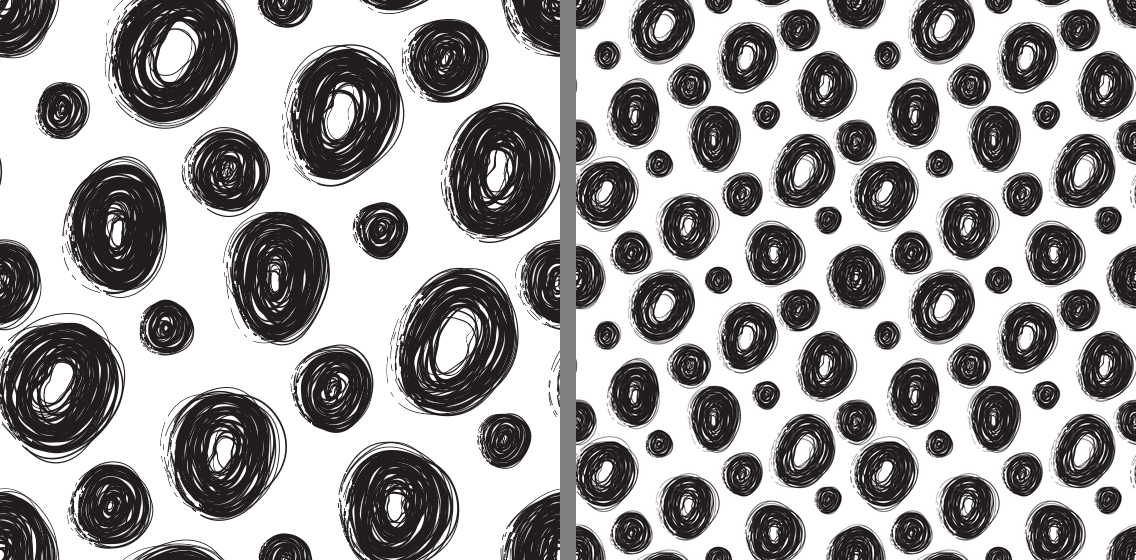
Left, the tile; right, the same tile 2 across and 2 down.
This pattern is drawn by a WebGL 2 fragment shader. Its source:

```glsl
#version 300 es
precision highp float;
// Hand-scribbled ink rings on white paper, repeating without a seam.
// Big rings sit on a wrapped square lattice, smaller ones in its gaps; each
// ring is a stack of wobbling pen loops whose wet edges flow together.

uniform vec2 u_resolution;
out vec4 fragColor;

const vec3 PAPER = vec3(1.0);
const vec3 INK = vec3(0.13, 0.11, 0.12);
const int SITES = 10;               // big rings per tile, and as many small
const float PEN = 0.0018;           // half width of a body stroke
const float FINE_PEN = 0.0009;      // half width of a loose loop
const float BLEED = 0.0007;         // how far wet strokes flow together
const float STROKE_DENSITY = 590.0; // strokes per unit of band width
const float CLUMPING = 2.5;         // radial scatter, in stroke spacings
const int MAX_STROKES = 72;
const int LOOSE_LOOPS = 5;          // around the body
const int INNER_LOOPS = 3;          // across the hole
const float BODY_EDGE = 0.93;       // outer radius of the dense body
const float INNER_DRIFT = 0.11;     // how far loop centres wander
const float OUTER_DRIFT = 0.065;
const float LOOSE_DRIFT = 0.09;
const float HOLE_OVAL = 0.32;       // extra stretch of the loops near the hole
const float SHAKE = 0.016;          // quick tremble of the hand
const vec2 DRY_SIDE = vec2(-0.85, -0.53);

vec2 hash2(float n) {
    return fract(sin(n * vec2(12.9898, 78.233)) * 43758.5453);
}

// Wetness of one closed pen loop: 1 on its edge, falling off exponentially.
float penLoop(vec2 q, vec2 axes, float angle, float radius, float drift,
              float halfWidth, float seed) {
    vec2 shift = drift * (2.0 * hash2(seed) - 1.0);
    vec2 wobble = 2.0 * hash2(seed + 0.37) - 1.0;
    vec2 vary = hash2(seed + 0.71);
    float phase = 6.2832 * vary.y;
    vec2 v = q - shift;
    float len = length(v) + 1e-5;
    vec2 n = v / len;

    // Second and third harmonics bend the circle into a loose oval.
    vec2 n2 = vec2(n.x * n.x - n.y * n.y, 2.0 * n.x * n.y);
    vec2 n3 = vec2(n2.x * n.x - n2.y * n.y, n2.x * n.y + n2.y * n.x);
    float bend = min(drift, 0.35 * radius) * (0.6 * dot(n2, wobble) + 0.3 * dot(n3, wobble.yx));
    bend -= HOLE_OVAL * radius * max(1.0 - radius, 0.0) * n2.x;
    bend += SHAKE * radius * sin(5.0 * angle + phase);
    float dist = abs(len - radius - bend) / length(n / axes);

    // Pen pressure changes along the loop and fades on the dry side.
    float dry = smoothstep(0.4, 0.9, dot(n, DRY_SIDE)) * smoothstep(0.82, 0.92, radius);
    float pressure = (0.7 + 0.6 * vary.x) * (1.0 + 0.35 * dot(n, wobble)) * (1.0 - 0.35 * dry);

    // There the outer loops also break up into dashes.
    float breaks = sin(11.0 * angle + phase) + sin(27.0 * angle + 3.0 * phase);
    float keep = 1.0 - step(0.3, dry) * smoothstep(0.37, 0.43, breaks);
    return keep * exp((halfWidth * pressure - dist) / BLEED);
}

// Ink of a whole ring; p is measured from its centre.
float scribbledRing(vec2 p, float size, float stretch, float tilt, float hole,
                    float seed, float pixel) {
    vec2 axes = size * vec2(1.0 / stretch, stretch);
    float c = cos(tilt), s = sin(tilt);
    vec2 q = vec2(c * p.x - s * p.y, s * p.x + c * p.y) / axes;
    float angle = atan(q.y, q.x);
    q *= 1.0 + 0.025 * smoothstep(0.1, 0.8, length(q)) * sin(3.0 * angle + seed);

    // Dense body, drawn with a slightly finer pen on small rings.
    float wet = 1e-9;
    float pen = PEN * min(1.0, 0.7 + 3.0 * size);
    float count = floor(STROKE_DENSITY * size * (BODY_EDGE - hole));
    for (int i = 0; i < MAX_STROKES; i++) {
        if (float(i) >= count) break;
        float id = seed + float(i);
        float scatter = CLUMPING * (hash2(id + 0.53).x - 0.5);
        float t = clamp((float(i) + 0.5 + scatter) / count, 0.0, 1.0);
        float drift = mix(INNER_DRIFT, OUTER_DRIFT, t);
        wet += penLoop(q, axes, angle, mix(hole, BODY_EDGE, t), drift, pen, id);
    }
    // Fine loose loops around the body and across the hole.
    for (int i = 0; i < LOOSE_LOOPS + INNER_LOOPS; i++) {
        float id = seed + float(MAX_STROKES + i);
        bool inner = i >= LOOSE_LOOPS;
        float radius = inner ? 0.9 * hole : 0.95 + 0.013 * float(i);
        float drift = inner ? INNER_DRIFT : LOOSE_DRIFT;
        wet += penLoop(q, axes, angle, radius, drift, FINE_PEN, id);
    }
    // The summed wetness acts as a smooth union of all loops.
    return clamp(BLEED * log(wet) / pixel + 0.5, 0.0, 1.0);
}

void main() {
    vec2 uv = gl_FragCoord.xy / u_resolution;
    float pixel = 1.0 / min(u_resolution.x, u_resolution.y);
    float ink = 0.0;

    for (int i = 0; i < 2 * SITES; i++) {
        float k = float(i % SITES);
        bool big = i < SITES;
        bool medium = !big && i % 2 == 0;
        float seed = 101.0 * float(i) + 7.0;
        vec2 place = 2.0 * hash2(seed + 0.11) - 1.0;
        vec2 form = hash2(seed + 0.23);

        // Sizes and proportions of the three kinds of ring.
        float size = big ? mix(0.099, 0.119, form.x) : medium ? 0.072 : 0.046;
        float stretch = big ? mix(1.02, 1.15, form.y) : mix(0.95, 1.04, form.y);
        float tilt = mix(0.0, 0.5, form.x);
        float hole = big ? mix(0.16, 0.46, fract(0.618 * k)) : 0.16;
        float jitter = big ? 0.014 : medium ? 0.006 : 0.02;

        // Lattice vectors (1, 3) and (3, -1) tenths; gaps lie at (2, 1).
        vec2 site = vec2(k, 3.0 * k) + (big ? vec2(0.0) : vec2(2.0, 1.0));
        vec2 p = uv - site / float(SITES) - jitter * place;
        p -= round(p);
        if (length(p) < 1.45 * size)
            ink = max(ink, scribbledRing(p, size, stretch, tilt, hole, seed, pixel));
    }
    fragColor = vec4(mix(PAPER, INK, ink), 1.0);
}
```
